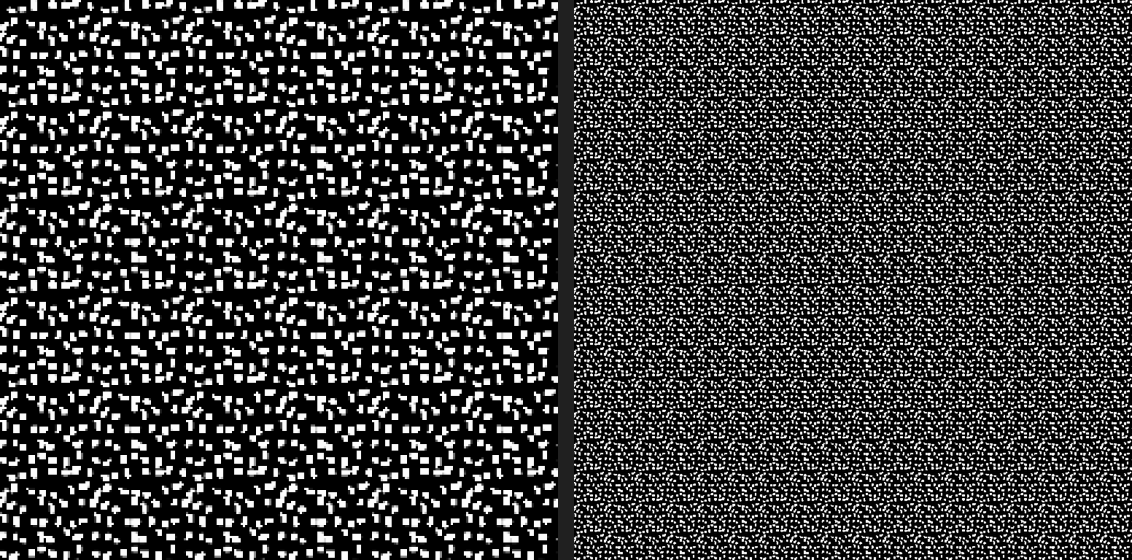
Left, the tile; right, the same tile 3 across and 3 down.
Write a Shadertoy shader that draws this texture.

```glsl
// White, blocky crumbs scattered on black. One patch of rounded boxes with
// side lumps repeats 6 x 6 times and is sampled on a coarse 255 x 256 grid,
// whose uneven phase gives each repeat slightly different stepped outlines.

const vec2 GRID = vec2(255.0, 256.0);   // coarse blocks across the canvas
const float REPEATS = 6.0;              // patches along each side
const vec2 CELLS = vec2(7.0, 6.0);      // crumb cells in one patch

// Integer hash: three values from 0 to 1 for a cell and a seed
vec3 hash3(vec2 cell, float seed) {
    uvec3 v = uvec3(vec3(cell, seed) + 0.5) * 1664525u + 1013904223u;
    v.x += v.y * v.z;
    v.y += v.z * v.x;
    v.z += v.x * v.y;
    v ^= v >> 16u;
    v.x += v.y * v.z;
    v.y += v.z * v.x;
    v.z += v.x * v.y;
    return vec3(v >> 16u) / 65536.0;
}

float wrapIndex(float i, float count) {
    return floor(mod(i + 0.5, count));
}

// Distance to one crumb, in blocks: a rounded box joined with a small disc
float crumbDistance(vec2 p, vec2 id) {
    vec3 shape = hash3(id, 2.0);
    vec3 lump = hash3(id, 3.0);
    float stretch = mix(-0.45, 0.3, shape.x);
    vec2 halfSize = mix(1.35, 1.75, shape.y) * exp2(vec2(stretch, -stretch));
    float corner = mix(0.4, 1.0, shape.z);
    vec2 q = abs(p) - halfSize + corner;
    float box = length(max(q, 0.0)) + min(max(q.x, q.y), 0.0) - corner;
    vec2 side = sign(lump.xy - 0.5) * halfSize * mix(vec2(0.2), vec2(1.15), lump.yz);
    float disc = length(p - side) - mix(0.8, 1.2, lump.x);
    return min(box, disc);
}

// Brightness of one block, from the nearest crumb around its centre
float blockValue(vec2 block) {
    vec2 p = (block + 0.5) / GRID * REPEATS * CELLS;
    vec2 blocksPerCell = GRID / (REPEATS * CELLS);
    float d = 10.0;
    for (int j = -1; j <= 1; j++) {
        float row = floor(p.y) + float(j);
        float wrappedRow = wrapIndex(row, CELLS.y);
        // Each row slides sideways so that no columns line up
        float slide = 0.5 * mod(wrappedRow, 2.0) + 0.3 * hash3(vec2(wrappedRow, 9.0), 5.0).x;
        float x = p.x + slide;
        for (int i = -1; i <= 1; i++) {
            float column = floor(x) + float(i);
            vec2 id = vec2(wrapIndex(column, CELLS.x), wrappedRow);
            vec2 jitter = (hash3(id, 1.0).xy - 0.5) * vec2(0.5, 0.65);
            vec2 centre = vec2(column, row) + 0.5 + jitter;
            d = min(d, crumbDistance((vec2(x, p.y) - centre) * blocksPerCell, id));
        }
    }
    return 1.0 - smoothstep(-0.1, 0.1, d);
}

void mainImage(out vec4 fragColor, in vec2 fragCoord) {
    vec2 g = fragCoord / iResolution.xy * GRID - 0.5;
    vec2 block = floor(g);

    // Blend neighbouring blocks over one pixel for clean steps
    vec2 pixel = min(GRID / iResolution.xy, vec2(1.0));
    vec2 f = clamp((g - block - 0.5) / pixel + 0.5, 0.0, 1.0);
    float lower = mix(blockValue(block), blockValue(block + vec2(1.0, 0.0)), f.x);
    float upper = mix(blockValue(block + vec2(0.0, 1.0)), blockValue(block + 1.0), f.x);

    fragColor = vec4(vec3(0.99 * mix(lower, upper, f.y)), 1.0);
}
```
